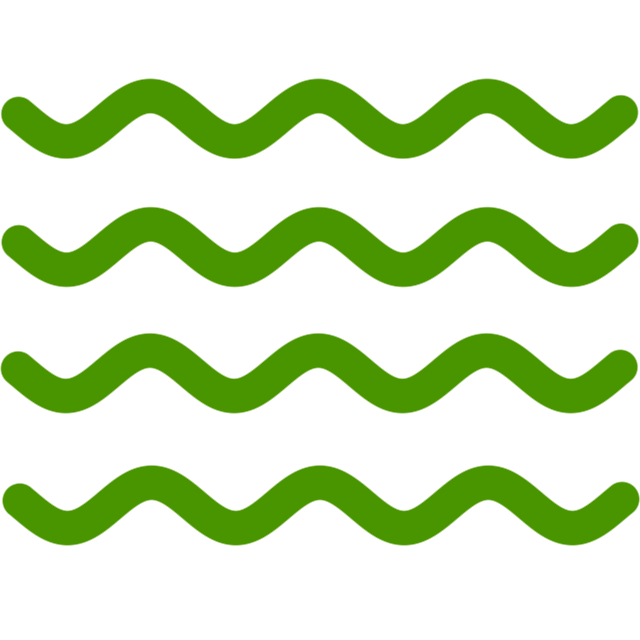
Write a WebGL 2 fragment shader that draws this pattern.

```glsl
#version 300 es
precision highp float;
// Four stacked green wavy strokes with round caps on white.
// Each stroke is the distance to a clipped cosine curve, found by
// iterating towards the nearest point on the curve.

uniform vec2 u_resolution;
out vec4 fragColor;

const vec3 PAPER = vec3(1.0);
const vec3 GREEN = vec3(0.287, 0.584, 0.0);

const int   ROWS        = 4;
const float TOP_ROW     = 0.8145;  // mid height of the highest wave
const float ROW_SPACING = 0.2014;
const float PERIOD      = 0.2630;
const float CREST_X     = 0.2350;  // position of the first crest
const float AMPLITUDE   = 0.0354;
const float HALF_WIDTH  = 0.0269;
const float START_X     = 0.0290;  // centres of the round caps
const float END_X       = 0.9700;
const float SOFTNESS    = 0.0026;  // least width of the edge blend
const int   STEPS       = 10;

// Slight hand-placed drift of each row.
const vec2 ROW_DRIFT[ROWS] = vec2[ROWS](
    vec2(0.0), vec2(0.0005, 0.0009), vec2(-0.0007, 0.0050), vec2(0.0020, 0.0));

// Distance from p to the wave's centre line, which ends at the cap centres.
float waveDistance(vec2 p) {
    float k = 6.2831853 / PERIOD;
    float t = clamp(p.x, START_X, END_X);
    for (int i = 0; i < STEPS; i++) {
        float phase = k * (t - CREST_X);
        float slope = -AMPLITUDE * k * sin(phase);
        vec2 gap = p - vec2(t, AMPLITUDE * cos(phase));
        t += dot(gap, vec2(1.0, slope)) / (1.0 + slope * slope);
        t = clamp(t, START_X, END_X);
    }
    return length(p - vec2(t, AMPLITUDE * cos(k * (t - CREST_X))));
}

void main() {
    float side = min(u_resolution.x, u_resolution.y);
    vec2 p = (gl_FragCoord.xy - 0.5 * u_resolution) / side + 0.5;

    // Nearest of all the rows
    float d = 1.0;
    for (int row = 0; row < ROWS; row++) {
        vec2 origin = vec2(0.0, TOP_ROW - ROW_SPACING * float(row)) + ROW_DRIFT[row];
        d = min(d, waveDistance(p - origin));
    }

    // Smooth stroke edge
    float blend = max(SOFTNESS, 1.0 / side);
    float ink = clamp(0.5 - (d - HALF_WIDTH) / blend, 0.0, 1.0);
    fragColor = vec4(mix(PAPER, GREEN, ink), 1.0);
}
```
